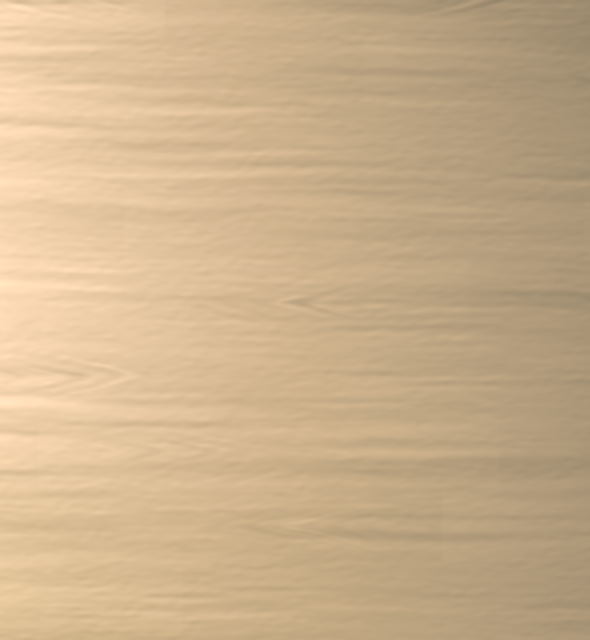
Write a Shadertoy shader that draws this texture.

```glsl
// Pale oak planks with fine horizontal grain, lit warmly from the left.
#define PLANK_SIZE vec2(0.72, 0.118)
#define PLANK_TONE 0.022
#define BAND_DEPTH 0.045
#define STREAK_DEPTH 0.062
#define FIBRE_DEPTH 0.026
#define FIGURE_DEPTH 0.070
#define SHADE_COLOR vec3(0.635, 0.560, 0.445)
#define MID_COLOR vec3(0.810, 0.702, 0.556)
#define GLOW_COLOR vec3(0.980, 0.848, 0.704)

float hash(vec2 p) {
    vec3 q = fract(p.xyx * vec3(0.1031, 0.1030, 0.0973));
    q += dot(q, q.yzx + 33.33);
    return fract((q.x + q.y) * q.z);
}

// Value noise, centred on zero
float noise(vec2 p) {
    vec2 i = floor(p), f = fract(p);
    f = f * f * f * (f * (f * 6.0 - 15.0) + 10.0);
    float low = mix(hash(i), hash(i + vec2(1, 0)), f.x);
    float high = mix(hash(i + vec2(0, 1)), hash(i + vec2(1, 1)), f.x);
    return mix(low, high, f.y) - 0.5;
}

// Noise lit from above: pairs of light ridges and dark grooves
float relief(vec2 p) {
    return noise(p) - noise(p + vec2(0.1, 0.7));
}

// Pointed growth rings in some planks
float figure(vec2 offset, vec2 id) {
    float side = hash(id + 5.0) < 0.5 ? -1.0 : 1.0;
    float arms = 4.0 * sqrt(offset.y * offset.y + 0.00001);
    float rings = relief(vec2(id.x * 7.0, 34.0 * (side * offset.x + arms) + id.y * 19.0));
    vec2 spread = offset / vec2(0.12, 0.027);
    return rings * exp(-dot(spread, spread)) * step(0.3, hash(id + 17.0));
}

// Faint tone steps between planks, with the figure of each plank
float planks(vec2 p, vec2 warp) {
    float row = floor(p.y / PLANK_SIZE.y);
    vec2 cell = vec2(p.x / PLANK_SIZE.x + hash(vec2(row, 3.0)) * 5.0, p.y / PLANK_SIZE.y);
    vec2 id = floor(cell), f = fract(cell);
    float joint = smoothstep(0.992, 1.0, f.x);
    float tone = mix(hash(id), hash(id + vec2(1, 0)), joint) - 0.5;
    tone *= smoothstep(0.0, 0.07, f.y) * (1.0 - smoothstep(0.93, 1.0, f.y));
    vec2 center = vec2(0.25 + 0.5 * hash(id + 9.0), 0.5);
    vec2 offset = (f - center) * PLANK_SIZE + warp;
    return PLANK_TONE * tone + FIGURE_DEPTH * figure(offset, id);
}

// Long soft bands, sharper streaks and short slanted fibres
float grain(vec2 p) {
    float bands = noise(p * vec2(1.6, 30.0)) + 0.6 * noise(p * vec2(3.1, 67.0) + 41.0);
    float streaks = relief(p * vec2(3.2, 62.0) + 13.0);
    streaks += 0.65 * relief(p * vec2(7.0, 115.0) + 71.0);
    float patches = smoothstep(-0.3, 0.35, noise(p * vec2(3.0, 17.0) + 29.0));
    vec2 slant = vec2(p.x + p.y, p.y - 0.25 * p.x);
    float fibres = relief(slant * vec2(48.0, 120.0));
    fibres += 0.6 * noise(p * vec2(25.0, 170.0) + 53.0);
    return BAND_DEPTH * bands + STREAK_DEPTH * streaks * mix(0.25, 1.0, patches)
        + FIBRE_DEPTH * fibres;
}

// Lamp glow at the upper left, falling off to the right
float lamp(vec2 uv) {
    float left = 0.985 - 0.25 * (uv.y - 0.66) * (uv.y - 0.66);
    float right = 0.668 - 0.055 * smoothstep(0.65, 1.0, uv.y);
    return mix(left, right, pow(uv.x, 0.9));
}

void mainImage(out vec4 fragColor, in vec2 fragCoord) {
    vec2 uv = fragCoord / iResolution.xy;
    vec2 p = fragCoord / iResolution.y;

    // Gentle waves bend the grain
    vec2 warp = vec2(0.016 * noise(p * vec2(14.0, 40.0)),
                     0.009 * noise(p * vec2(4.0, 9.0)) + 0.003 * noise(p * vec2(17.0, 31.0)));
    float contrast = mix(1.1, 0.75, uv.x);
    float light = lamp(uv) + contrast * (grain(p + vec2(0.0, warp.y)) + planks(p, warp));

    // Warm colour ramp from shade to glow
    vec3 color = light < MID_COLOR.r
        ? mix(SHADE_COLOR, MID_COLOR, (light - SHADE_COLOR.r) / (MID_COLOR.r - SHADE_COLOR.r))
        : mix(MID_COLOR, GLOW_COLOR, (light - MID_COLOR.r) / (GLOW_COLOR.r - MID_COLOR.r));

    // Yellower tint toward the lower left
    color.b -= 0.025 * (1.0 - uv.x) * (1.0 - smoothstep(0.0, 0.6, uv.y));
    fragColor = vec4(clamp(color, 0.0, 1.0), 1.0);
}
```
